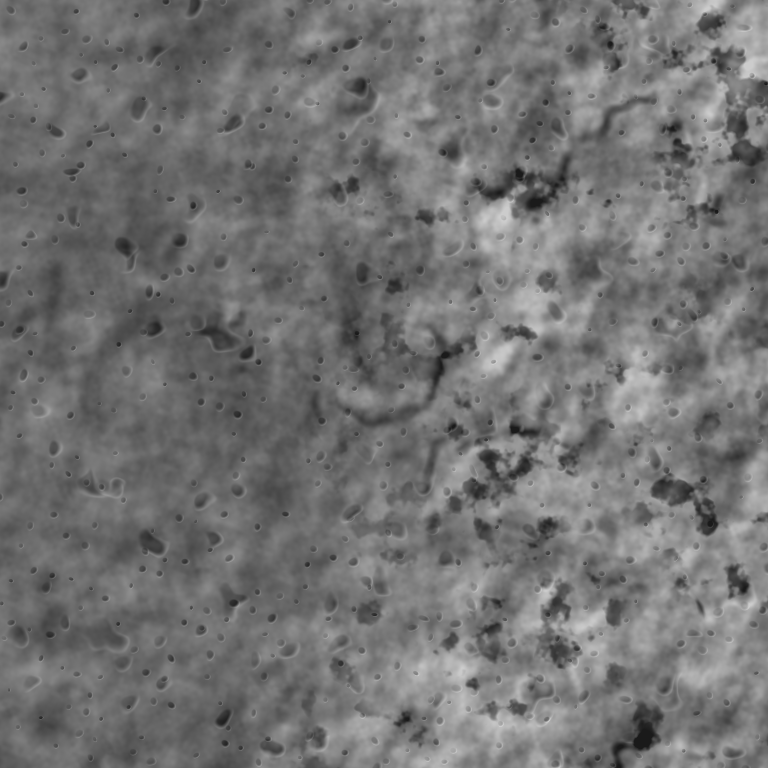
Write a three.js fragment shader that draws this texture.

```glsl
// Grey cratered ground seen from above: smooth dark plains on the left turn into
// bright, broken highland on the right. Layered value noise gives the grain and the
// plateaus; slopes are shaded by height differences along one light direction.

#define PLAIN_TONE 0.405
#define HIGHLAND_TONE 0.505
#define GRAIN_CONTRAST 0.36
#define RELIEF_CONTRAST 0.34
#define CLIFF_SHADOW 0.30
#define CLIFF_LIGHT 0.13
#define BLOTCH_DEPTH 0.34
#define PIT_DEPTH 0.17
#define PIT_CHANCE 0.34
#define LIGHT_DIR vec2(-0.707, 0.707)

varying vec2 vUv;

float hash(vec2 p) {
  vec3 q = fract(vec3(p.xyx) * 0.1031);
  q += dot(q, q.yzx + 33.33);
  return fract((q.x + q.y) * q.z);
}

float noise(vec2 p) {
  vec2 cell = floor(p);
  vec2 f = fract(p);
  f = f * f * f * (f * (f * 6.0 - 15.0) + 10.0);
  float low = mix(hash(cell), hash(cell + vec2(1.0, 0.0)), f.x);
  float high = mix(hash(cell + vec2(0.0, 1.0)), hash(cell + vec2(1.0)), f.x);
  return mix(low, high, f.y);
}

// Four rotated octaves, centred on 0.5
float fbm(vec2 p) {
  float sum = 0.0;
  float amp = 0.5;
  for (int i = 0; i < 4; i++) {
    sum += amp * noise(p);
    p = mat2(1.6, 1.2, -1.2, 1.6) * p + 17.3;
    amp *= 0.55;
  }
  return sum;
}

float plateau(vec2 p) {
  return smoothstep(0.49, 0.57, fbm(p * 6.0 + 41.0));
}

// Sunken disc with a rim lit on the side away from the light
float crater(vec2 offset, float radius, float depth, float rimLight) {
  float d = length(offset) / radius;
  float facing = dot(offset, -LIGHT_DIR) / (length(offset) + 0.0001);
  float bowl = 1.0 - smoothstep(0.55, 1.1, d);
  float rim = exp(-pow((d - 1.2) / 0.16, 2.0)) * smoothstep(-0.2, 0.9, facing);
  return rimLight * rim - depth * bowl * (0.8 + 0.35 * facing * d);
}

// Worn ring: bright inner bank and a dark outer trench on the shaded side
float basin(vec2 offset, float radius) {
  float d = length(offset) - radius;
  float facing = dot(offset, -LIGHT_DIR) / (length(offset) + 0.0001);
  float arc = smoothstep(-0.4, 0.5, facing);
  float trench = exp(-pow(d / 0.008, 2.0));
  float bank = exp(-pow((d + 0.018) / 0.012, 2.0));
  return arc * (0.09 * bank - 0.2 * trench);
}

// Scattered pits on three rotated grids, from coarse to fine
float pits(vec2 p, vec2 wobble) {
  float sum = 0.0;
  float scale = 8.0;
  mat2 turn = mat2(0.8, 0.6, -0.6, 0.8);
  for (int i = 0; i < 3; i++) {
    p = turn * p + 3.7;
    vec2 q = p * scale + wobble * 0.3;
    vec2 cell = floor(q);
    vec2 centre = 0.36 + 0.28 * vec2(hash(cell + 5.1), hash(cell + 9.7));
    float radius = mix(0.1, 0.22, hash(cell + 13.3));
    float depth = PIT_DEPTH * mix(0.4, 1.2, hash(cell + 21.9));
    // Undo the grid rotation so that every rim faces the same light
    vec2 offset = fract(q) - centre;
    for (int k = 0; k < 3; k++) {
      if (k <= i) offset = offset * turn;
    }
    float present = step(hash(cell + 31.7), PIT_CHANCE);
    sum += present * crater(offset, radius, depth, 0.07);
    scale *= 2.2;
  }
  return sum;
}

void main() {
  vec2 p = vUv;
  vec2 wobble = vec2(noise(p * 38.0), noise(p * 38.0 + 70.0)) - 0.5;

  // Broad tone and the change from plain to highland
  float highland = smoothstep(0.2, 0.75, p.x + 0.6 * (fbm(p * 2.6 + 8.0) - 0.5));
  float tone = mix(PLAIN_TONE, HIGHLAND_TONE, highland);
  tone += 0.16 * (fbm(p * 4.0 + 25.0) - 0.5);

  // Soft grain, embossed relief and faint slanting streaks
  float strength = mix(0.75, 1.3, highland);
  tone += strength * GRAIN_CONTRAST * (fbm(p * 17.0) - 0.5);
  vec2 shift = LIGHT_DIR * 0.16;
  float slope = fbm(p * 21.0 - shift + 60.0) - fbm(p * 21.0 + shift + 60.0);
  tone += strength * RELIEF_CONTRAST * slope;
  float streak = noise(mat2(0.91, 0.42, -0.42, 0.91) * p * vec2(85.0, 13.0));
  tone += 0.08 * highland * (streak - 0.5);

  // Broken cliffs along the plateau edges
  vec2 reach = LIGHT_DIR * 0.006;
  float cliff = plateau(p - reach) - plateau(p + reach);
  float broken = smoothstep(0.3, 0.6, noise(p * 9.0 + 12.0)) * mix(0.2, 1.0, highland);
  tone += broken * (CLIFF_LIGHT * max(cliff, 0.0) + CLIFF_SHADOW * min(cliff, 0.0));

  // Belts of dark blotches on brighter ground
  float belt = smoothstep(0.72, 0.96, 1.0 - abs(2.0 * fbm(p * 3.4 + 90.0) - 1.0));
  float blotch = smoothstep(0.56, 0.72, fbm(p * 25.0 + 33.0));
  tone += highland * belt * (0.045 - BLOTCH_DEPTH * blotch);

  // Pits, one large crater and one worn basin
  tone += pits(p, wobble);
  tone += crater(p - vec2(0.2, 0.69) + 0.016 * wobble, 0.05, 0.13, 0.1);
  tone += basin(p - vec2(0.5, 0.53) + 0.03 * wobble, 0.075);

  gl_FragColor = vec4(vec3(clamp(tone, 0.1, 0.8)), 1.0);
}
```
